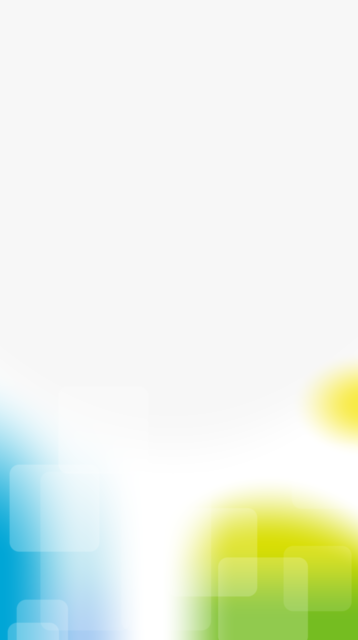
Reproduce this background procedurally as a WebGL 1 fragment shader.

```glsl
precision highp float;
// Soft blue, lime and yellow glows rising from the foot of a pale grey sheet,
// with a white halo between them and translucent rounded panels on top.
// Glows are smoothstep masks; panels are short chains of rounded boxes.

uniform vec2 u_resolution;

const float ASPECT = 0.558;
const vec3 PAPER = vec3(0.97);
const vec3 WHITE = vec3(1.0);
const vec3 DEEP_BLUE = vec3(0.0, 0.65, 0.84);
const vec3 PALE_BLUE = vec3(0.72, 0.89, 0.94);
const vec3 PERIWINKLE = vec3(0.66, 0.80, 0.95);
const vec3 LIME = vec3(0.85, 0.87, 0.02);
const vec3 LEAF = vec3(0.46, 0.74, 0.13);
const vec3 LEMON = vec3(0.97, 0.92, 0.28);

// One at or below lo, falling smoothly to zero at hi.
float fall(float lo, float hi, float x) {
  return 1.0 - smoothstep(lo, hi, x);
}

float roundedBox(vec2 p, vec2 halfSize, float radius) {
  vec2 q = abs(p) - halfSize + radius;
  return length(max(q, 0.0)) + min(max(q.x, q.y), 0.0) - radius;
}

// White veil left by two equal panels, the second offset by stride.
float panelPair(vec2 p, vec2 start, vec2 stride, vec2 halfSize, float alpha) {
  float pixel = 1.0 / u_resolution.y;
  float clear = 1.0;
  for (int i = 0; i < 2; i++) {
    vec2 center = start + float(i) * stride;
    float d = roundedBox(p - center, halfSize, 0.015);
    clear *= 1.0 - alpha * fall(-pixel, pixel, d);
  }
  return 1.0 - clear;
}

// White halo with a sagging upper rim.
vec3 addHalo(vec3 color, vec2 p) {
  float x = p.x - 0.27;
  float rim = 0.30 + 1.5 * x * x;
  return mix(color, WHITE, fall(-0.06, 0.06, p.y - rim));
}

// Blue column, deepest along the left border.
vec3 addBlue(vec3 color, vec2 p) {
  vec3 pale = mix(PALE_BLUE, PERIWINKLE, fall(0.0, 0.13, p.y));
  vec3 blue = mix(DEEP_BLUE, pale, smoothstep(0.0, 0.13, p.x));
  float mask = fall(0.13, 0.43, p.y + 0.5 * p.x) * fall(0.13, 0.23, p.x);
  return mix(color, blue, mask);
}

// Domed hill, lime at the crown and leaf green at the foot.
vec3 addGreen(vec3 color, vec2 p) {
  float x = p.x - 0.417;
  vec3 green = mix(LEAF, LIME, smoothstep(0.03, 0.155, p.y));
  float mask = smoothstep(0.25, 0.37, p.x);
  mask *= fall(0.145, 0.26, p.y + 2.2 * x * x);
  return mix(color, green, mask);
}

// Elliptical lemon glow at the right border.
vec3 addLemon(vec3 color, vec2 p) {
  float d = length((p - vec2(0.57, 0.368)) / vec2(0.118, 0.085));
  return mix(color, LEMON, fall(0.1, 1.0, d));
}

vec3 addPanels(vec3 color, vec2 p) {
  // Blue side: upper pair, tall faint pair, small pair.
  color = mix(color, WHITE, panelPair(p, vec2(0.161, 0.328),
    vec2(-0.076, -0.122), vec2(0.070, 0.068), 0.24));
  color = mix(color, WHITE, panelPair(p, vec2(0.133, 0.139),
    vec2(0.126, 0.0), vec2(0.070, 0.124), 0.13));
  color = mix(color, WHITE, panelPair(p, vec2(0.066, 0.023),
    vec2(-0.014, -0.036), vec2(0.040), 0.22));
  // Green side: stepped pair, faint pair near the border.
  color = mix(color, WHITE, panelPair(p, vec2(0.331, 0.137),
    vec2(0.079, -0.077), vec2(0.070, 0.069), 0.20));
  return mix(color, WHITE, panelPair(p, vec2(0.495, 0.096),
    vec2(0.013, 0.160), vec2(0.053, 0.051), 0.12));
}

void main() {
  vec2 p = gl_FragCoord.xy / u_resolution * vec2(ASPECT, 1.0);
  vec3 color = addHalo(PAPER, p);
  color = addBlue(color, p);
  color = addGreen(color, p);
  color = addLemon(color, p);
  gl_FragColor = vec4(addPanels(color, p), 1.0);
}
```
